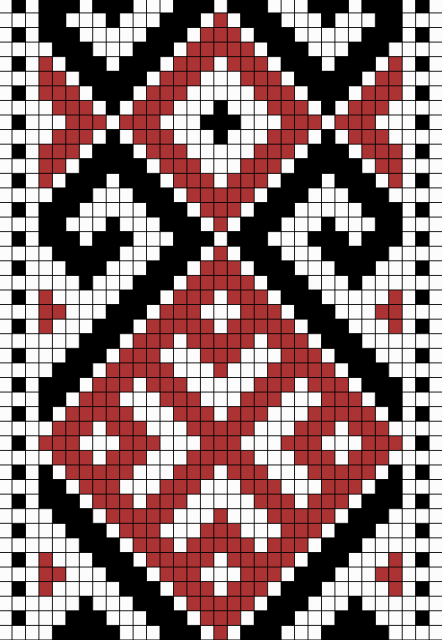
Give the GLSL for this pattern, as a Shadertoy shader.

```glsl
// Cross-stitch embroidery chart: red diamonds, black hooked spirals and dotted borders.
// Every stitch is coloured by integer diamond distances, mirrored about the central
// column and folded over a 44-row vertical repeat, then ruled with a thin black grid.

const vec3 WHITE = vec3(0.99);
const vec3 BLACK = vec3(0.0);
const vec3 RED = vec3(0.67, 0.20, 0.20);

bool within(float x, float lo, float hi) { return x >= lo && x <= hi; }

// Small diamond: red frame, white middle, black plus
vec3 smallDiamond(float radius) {
    return radius < 1.5 ? BLACK : radius < 4.5 ? WHITE : RED;
}

// Large diamond: four chevrons pointing inward and four plus signs
vec3 largeDiamond(vec2 p) {
    float major = max(p.x, p.y), minor = min(p.x, p.y);
    bool chevron = within(major - minor, 1.5, 4.5) && major + minor < 10.5;
    bool plus = abs(major - 9.0) + minor < 1.5;
    return chevron || plus ? WHITE : RED;
}

// Hooked spiral, in diagonal coordinates around its centre
vec3 spiral(vec2 p) {
    float s = p.x + p.y, d = p.x - p.y;
    bool lowerArm = within(d, -4.5, -1.5) && s > -4.5;
    bool upperArm = within(s, -4.5, -1.5) && abs(d) < 4.5;
    bool hook = within(d, 1.5, 4.5) && within(s, -4.5, 2.5);
    bool outside = s > 5.5 && d > -4.5;
    bool outline = s < -7.5 || abs(d) > 7.5;
    return lowerArm || upperArm || hook || outside || outline ? WHITE : BLACK;
}

vec3 stitchColor(vec2 stitch) {
    float column = abs(stitch.x);

    // Dotted side border
    if (column > 13.5) {
        bool dot = column > 14.5 && column < 15.5 && mod(stitch.y, 2.0) < 0.5;
        return dot ? BLACK : WHITE;
    }

    // Mirror rows about the small diamond (row 8) and the large one (row 30)
    float row = 8.0 + abs(mod(stitch.y - 8.0 + 22.0, 44.0) - 22.0);
    vec2 fromLarge = vec2(column, 30.0 - row);
    if (fromLarge.x + fromLarge.y < 13.5) return largeDiamond(fromLarge);

    // Small diamonds recur every 16 columns, the outer ones cut by the border
    float radius = min(column, 16.0 - column) + row - 8.0;
    if (radius < 7.5) return smallDiamond(radius);

    // Red arrowhead at the border
    if (13.0 - column + abs(row - 21.0) < 1.5) return RED;

    return spiral(vec2(column - 8.0, row - 16.0));
}

// Grid position: x counts from the central column, y runs downward
vec2 gridPosition(vec2 pixel) {
    vec2 uv = pixel / iResolution.xy;
    return vec2((uv.x - 0.499) * 32.85 + 0.5, (1.0 - uv.y) * 43.89 + 0.114);
}

void mainImage(out vec4 fragColor, in vec2 fragCoord) {
    // Average four samples for smooth stitch edges
    vec3 color = vec3(0.0);
    for (int i = 0; i < 4; i++) {
        vec2 offset = vec2(i % 2, i / 2) * 0.5 - 0.25;
        color += 0.25 * stitchColor(floor(gridPosition(fragCoord + offset)));
    }

    // Thin ruled lines, weighted by how much of the pixel they cover
    vec2 grid = gridPosition(fragCoord);
    vec2 pixelSize = vec2(32.85, 43.89) / iResolution.xy;
    vec2 lineWidth = vec2(0.066, 0.061);
    vec2 lineDistance = abs(fract(grid + 0.5) - 0.5);
    vec2 coverage = clamp((0.5 * (lineWidth + pixelSize) - lineDistance) / pixelSize,
                          vec2(0.0), min(lineWidth / pixelSize, 1.0));
    color *= (1.0 - coverage.x) * (1.0 - coverage.y);

    fragColor = vec4(color, 1.0);
}
```
